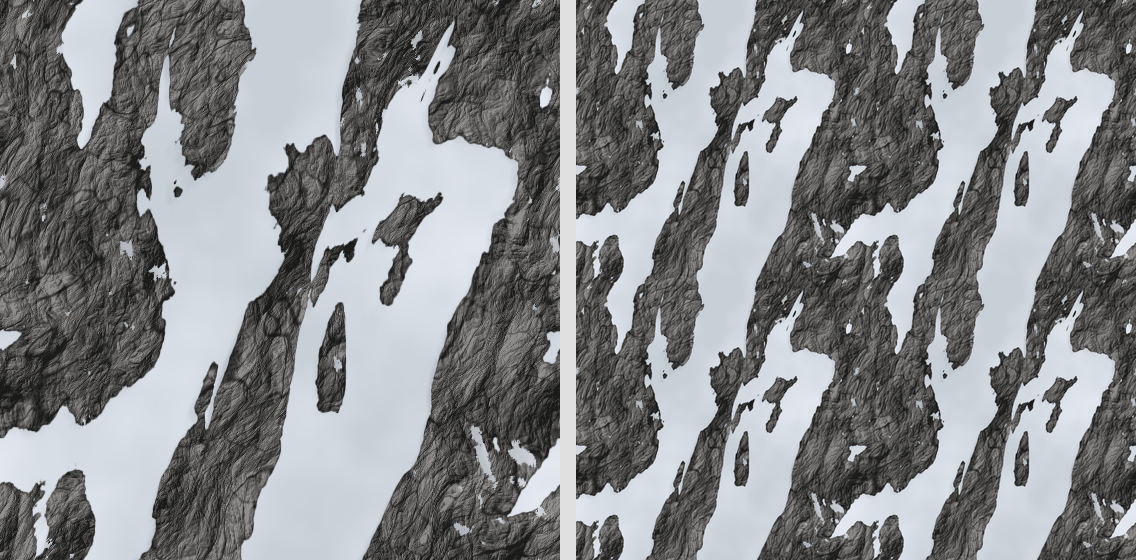
Left: one tile. Right: repeated 2 by 2.
Write a Shadertoy shader that draws this texture.

```glsl
// Steep grey rock ribs parted by snow gullies, leaning to the upper right.
// Slanted waves, cell slabs and gradient noise form the outline; billowed noise,
// lit from the side, carves the rock. All lattices wrap, so the canvas tiles.

const vec3 SNOW_SHADE = vec3(0.785, 0.815, 0.845);
const vec3 SNOW_LIGHT = vec3(0.89, 0.91, 0.94);
const vec3 ROCK_TINT = vec3(1.01, 1.0, 0.985);
const vec2 ORIGIN = vec2(0.804, 0.589); // part of the pattern at the lower left
const float ROCK_TONE = 0.35;      // mean brightness of bare rock
const float ROCK_BIAS = 0.14;      // raises the share of rock
const float OUTLINE_NOISE = 1.1;   // raggedness of the ribs
const float SLIVERS = 0.25;        // strength of small gaps and islets
const float COULOIRS = 0.28;       // depth of the long narrow gullies
const float RELIEF_LIGHT = 0.0115; // contrast of the carved surface
const float RELIEF_STEP = 0.0015;
const float WARP = 0.05;
const float DUST_LEVEL = 0.3;      // higher leaves less snow on the rock
const float TAU = 6.2831853;

// Lattices: two integer wave vectors (across, along) in one ivec4
const ivec4 BROAD = ivec4(2, -1, 1, 2);
const ivec4 BEND = ivec4(4, -1, 1, 4);
const ivec4 OUTLINE = ivec4(5, -2, 1, 3);
const ivec4 COULOIR = ivec4(6, -2, 1, 1);
const ivec4 SLIVER = ivec4(13, -5, 3, 6);
const ivec4 SLABS = ivec4(6, -2, 2, 3);
const ivec4 BLOCKS = ivec4(18, -9, 6, 9);
const ivec4 STRATA = ivec4(8, -4, 3, 5);
const ivec4 CRACKS = ivec4(13, -8, 4, 5);
const ivec4 DUST = ivec4(26, -9, 12, 20);

// Integer hash of a lattice point, the same for points one canvas apart
vec3 latticeHash(vec2 i, ivec4 lattice, int seed) {
    vec4 m = vec4(lattice);
    float det = m.x * m.w - m.y * m.z;
    vec2 key = vec2(m.w * i.x - m.y * i.y, m.x * i.y - m.z * i.x);
    key = floor(mod(key + 0.5, det));
    uvec3 v = uvec3(uvec2(key), uint(seed)) * 1664525u + 1013904223u;
    for (int k = 0; k < 2; k++) {
        v.x += v.y * v.z;
        v.y += v.z * v.x;
        v.z += v.x * v.y;
        v ^= v >> 16u;
    }
    return vec3(v >> 8u) / float(1 << 24);
}

vec2 toLattice(vec2 p, ivec4 lattice, int seed) {
    vec4 m = vec4(lattice);
    return vec2(dot(m.xy, p), dot(m.zw, p)) + float(seed) * vec2(0.37, 0.61);
}

// Gradient noise around zero
float noise(vec2 p, ivec4 lattice, int seed) {
    vec2 q = toLattice(p, lattice, seed);
    vec2 i = floor(q), f = q - i;
    vec2 s = f * f * f * (f * (f * 6.0 - 15.0) + 10.0);
    vec4 corner;
    for (int k = 0; k < 4; k++) {
        vec2 o = vec2(k & 1, k >> 1);
        corner[k] = dot(latticeHash(i + o, lattice, seed).xy * 2.0 - 1.0, f - o);
    }
    vec2 rows = mix(corner.xz, corner.yw, s.x);
    return 1.5 * mix(rows.x, rows.y, s.y);
}

float fbm(vec2 p, ivec4 lattice, int octaves, int seed) {
    float sum = 0.0, amp = 0.5;
    for (int k = 0; k < octaves; k++) {
        sum += amp * noise(p, lattice, seed + k);
        lattice *= 2;
        amp *= 0.5;
    }
    return sum;
}

// Height of the carved rock: sharp creases between rounded ribs
float relief(vec2 p) {
    ivec4 lattice = STRATA;
    float sum = 0.0, amp = 0.5;
    for (int k = 0; k < 6; k++) {
        sum += amp * abs(noise(p, lattice, 40 + k));
        lattice *= 2;
        amp *= 0.53;
    }
    return sum;
}

// Cell pattern: x = gap to the nearest border, y = random value of the cell
vec2 cells(vec2 p, ivec4 lattice, int seed) {
    vec2 q = toLattice(p, lattice, seed), i = floor(q);
    float near = 9.0, second = 9.0, id = 0.0;
    for (int k = 0; k < 9; k++) {
        vec2 c = i + vec2(k % 3 - 1, k / 3 - 1);
        vec3 h = latticeHash(c, lattice, seed);
        float d = length(c + 0.1 + 0.8 * h.xy - q);
        second = min(second, max(d, near));
        if (d < near) { near = d; id = h.z; }
    }
    return vec2(second - near, id);
}

// Positive on rock, negative on snow
float rockMass(vec2 p, float slabGap) {
    float waves = 0.18 * cos(TAU * (3.0 * p.x - p.y) + 0.6)
                + 0.13 * cos(TAU * (2.0 * p.x - p.y) + 2.1)
                + 0.13 * cos(TAU * p.x + 1.2)
                + 0.12 * cos(TAU * (5.0 * p.x - 2.0 * p.y) + 4.0);
    float couloir = 1.0 - smoothstep(0.0, 0.14, abs(noise(p, COULOIR, 19)));
    return waves + OUTLINE_NOISE * fbm(p, OUTLINE, 6, 10) + SLIVERS * noise(p, SLIVER, 18)
         - COULOIRS * couloir + 0.3 * (slabGap - 0.32) + ROCK_BIAS;
}

void mainImage(out vec4 fragColor, in vec2 fragCoord) {
    vec2 uv = fragCoord / iResolution.xy + ORIGIN;
    vec2 p = uv + WARP * vec2(noise(uv, BEND, 1), noise(uv, BEND, 2));

    // Outline of the ribs, and the same outline seen from the shaded side
    vec2 slab = cells(p, SLABS, 3);
    float mass = rockMass(p, slab.x);
    float shade = smoothstep(-0.05, 0.2, rockMass(p + 0.012, slab.x));
    float blur = 0.7 * fwidth(mass) + 0.002;
    float rock = smoothstep(-blur, blur, mass);

    // Rock: lit relief, broken facets, thin cracks and a dark rim
    vec2 rough = p + 0.035 * vec2(fbm(p, STRATA, 4, 50), fbm(p, STRATA, 4, 55));
    vec2 block = cells(rough, BLOCKS, 4);
    float height = relief(rough);
    float slope = (height - relief(rough + RELIEF_STEP * vec2(-0.8, 0.6))) / RELIEF_STEP;
    float tone = ROCK_TONE + RELIEF_LIGHT * slope + 0.25 * (height - 0.25);
    tone += 0.1 * noise(p, BEND, 6) + 0.1 * noise(rough, SLIVER, 8) + 0.13 * (block.y - 0.5);
    float crack = abs(noise(rough, CRACKS, 9)) + 0.25 * max(noise(p, STRATA, 12), 0.0);
    float fine = abs(noise(rough, CRACKS * 2, 13)) + 0.4 * max(noise(p, STRATA, 14), 0.0);
    tone *= mix(0.42, 1.0, smoothstep(0.0, 0.05, crack));
    tone *= mix(0.55, 1.0, smoothstep(0.0, 0.07, fine));
    tone *= mix(0.7, 1.0, smoothstep(0.0, 0.08, block.x));
    tone *= mix(0.6, 1.0, smoothstep(0.0, 0.06, mass));
    vec3 rockColor = ROCK_TINT * clamp(tone, 0.1, 0.56);

    // Snow: broad soft shading, darker beside the rock
    float glow = 0.42 + 2.2 * fbm(uv, BROAD, 4, 20) - 0.04 * noise(uv, DUST, 25);
    vec3 snowColor = mix(SNOW_SHADE, SNOW_LIGHT, clamp(glow, 0.0, 1.0)) * (1.0 - 0.1 * shade);

    // Scraps of snow caught on ledges, mostly close to the gullies
    float scraps = fbm(rough, DUST, 3, 30) + 0.35 * noise(p, BEND, 7) + 0.004 * slope;
    scraps -= DUST_LEVEL + 0.25 * mass;
    float dust = smoothstep(0.0, 0.04 + fwidth(scraps), scraps);

    vec3 color = mix(snowColor, mix(rockColor, snowColor * 0.95, dust), rock);
    fragColor = vec4(color, 1.0);
}
```
